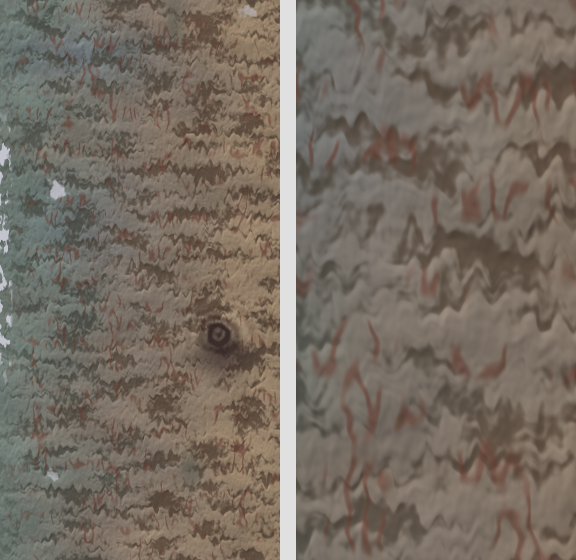
Left: the whole. Right: its middle third, enlarged.
A Shadertoy shader for this texture:

```glsl
// Weathered tree bark: dark ragged horizontal scars and short reddish vertical
// cracks over a grey-green to tan trunk, with a ringed knot and pale lichen.
// Stretched gradient noise forms a height field that is tinted and side lit.

const vec2 KNOT_CENTRE = vec2(0.785, 0.80);

const vec3 SHADE_GREEN = vec3(0.43, 0.475, 0.45);
const vec3 MID_BROWN   = vec3(0.49, 0.445, 0.405);
const vec3 SUNNY_TAN   = vec3(0.575, 0.495, 0.405);
const vec3 BLUE_BLOOM  = vec3(0.40, 0.46, 0.50);
const vec3 SCAR_COOL   = vec3(0.30, 0.315, 0.29);
const vec3 SCAR_WARM   = vec3(0.35, 0.285, 0.235);
const vec3 CRACK_RED   = vec3(0.40, 0.245, 0.20);
const vec3 KNOT_DARK   = vec3(0.20, 0.155, 0.155);
const vec3 LICHEN      = vec3(0.77, 0.77, 0.81);

vec2 gradientAt(vec2 cell) {
    float angle = 6.2832 * fract(sin(dot(cell, vec2(127.1, 311.7))) * 43758.5);
    return vec2(cos(angle), sin(angle));
}

float gradientNoise(vec2 p) {
    vec2 i = floor(p), f = fract(p);
    vec2 u = f * f * f * (f * (f * 6.0 - 15.0) + 10.0);
    vec2 e = vec2(1.0, 0.0);
    float bottom = mix(dot(gradientAt(i), f), dot(gradientAt(i + e), f - e), u.x);
    float top = mix(dot(gradientAt(i + e.yx), f - e.yx),
                    dot(gradientAt(i + e.xx), f - e.xx), u.x);
    return mix(bottom, top, u.y);
}

float fbm(vec2 p, int octaves) {
    float sum = 0.0, amplitude = 1.0;
    for (int i = 0; i < octaves; i++) {
        sum += amplitude * gradientNoise(p);
        p = p * 2.03 + vec2(17.3, 9.1);
        amplitude *= 0.5;
    }
    return sum;
}

// Wide plates with torn edges, plus fine grain
float barkHeight(vec2 p) {
    vec2 torn = p + vec2(0.012 * gradientNoise(p * 24.0),
                         0.034 * gradientNoise(p * vec2(52.0, 15.0)));
    float plates = fbm(torn * vec2(6.5, 20.0) + 3.7, 3);
    float grain = fbm(p * vec2(58.0, 42.0), 2);
    return plates + 0.38 * grain;
}

// Thin upright lines where stretched noise crosses zero, broken into pieces
float crackMask(vec2 p) {
    vec2 bent = p + 0.008 * gradientNoise(p * 35.0);
    float line = abs(gradientNoise(bent * vec2(30.0, 9.0) + 41.0));
    float pieces = smoothstep(0.0, 0.28, gradientNoise(p * vec2(11.0, 16.0) + 7.0));
    return (1.0 - smoothstep(0.02, 0.15, line)) * pieces;
}

float raggedSpot(vec2 p, vec2 centre, vec2 radius) {
    float d = length((p - centre) / radius) + 0.9 * fbm(p * 38.0, 2);
    return 1.0 - smoothstep(0.45, 1.1, d);
}

float softSpot(vec2 p, vec2 centre, vec2 radius) {
    vec2 q = (p - centre) / radius;
    return exp(-dot(q, q));
}

// Trunk tint from the shaded left side to the warm right side
vec3 trunkColour(vec2 p, float warmth) {
    vec3 colour = mix(SHADE_GREEN, MID_BROWN, smoothstep(0.0, 0.5, warmth));
    colour = mix(colour, SUNNY_TAN, smoothstep(0.4, 1.0, warmth));
    float bloom = softSpot(p, vec2(0.28, 1.80), vec2(0.22, 0.10))
                + 0.6 * softSpot(p, vec2(0.30, 1.18), vec2(0.24, 0.18));
    return mix(colour, BLUE_BLOOM, 0.65 * bloom);
}

vec3 addKnot(vec3 colour, vec2 p) {
    vec2 q = (p - KNOT_CENTRE) / vec2(0.115, 0.105);
    float r = length(q) + 0.22 * fbm(p * 14.0, 2);
    float upper = smoothstep(-0.6, 0.4, q.y);
    float rings = sin(r * 17.0) * exp(-r * r * 0.75) * upper;
    colour += 0.10 * rings * vec3(0.9, 1.0, 0.9);
    float core = 1.0 - smoothstep(0.25, 0.85, r);
    float stain = softSpot(p, KNOT_CENTRE - vec2(-0.01, 0.075), vec2(0.10, 0.06));
    float dark = core * (0.72 - 0.25 * sin(r * 17.0)) + 0.6 * stain;
    return mix(colour, KNOT_DARK, clamp(dark, 0.0, 0.92));
}

void mainImage(out vec4 fragColor, in vec2 fragCoord) {
    vec2 p = fragCoord / iResolution.xy * vec2(1.0, 2.0);

    // Base tint and scars
    float warmth = p.x + 0.22 * fbm(p * vec2(3.0, 5.0), 2) - 0.05 * (p.y - 1.0);
    float height = barkHeight(p);
    float edgeCalm = smoothstep(-0.02, 0.14, p.x);
    float scar = smoothstep(-0.08, 0.42, -height) * mix(0.35, 1.0, edgeCalm);
    vec3 colour = trunkColour(p, warmth);
    colour = mix(colour, mix(SCAR_COOL, SCAR_WARM, smoothstep(0.1, 0.7, warmth)), 0.9 * scar);
    colour = mix(colour, CRACK_RED, 0.6 * crackMask(p) * edgeCalm);

    // Side light and patchy tone
    float relief = height - barkHeight(p + vec2(-0.003, 0.006));
    colour *= 1.0 + 0.24 * clamp(relief, -0.7, 0.7) + 0.13 * fbm(p * vec2(5.0, 8.0) + 20.0, 3);

    // Knot and dark stains
    colour = addKnot(colour, p);
    float stains = softSpot(p, vec2(0.68, 0.32), vec2(0.04, 0.06))
                 + softSpot(p, vec2(0.62, 1.92), vec2(0.035, 0.08));
    colour = mix(colour, SCAR_COOL, 0.5 * stains);

    // Lichen patches and bright flecks along the left rim
    float pale = 0.85 * raggedSpot(p, vec2(0.205, 1.32), vec2(0.038, 0.036))
               + 0.6 * raggedSpot(p, vec2(0.19, 0.305), vec2(0.022, 0.02))
               + 0.5 * raggedSpot(p, vec2(0.89, 1.96), vec2(0.035, 0.025));
    float rim = 1.0 - smoothstep(0.005, 0.055, p.x);
    float span = smoothstep(0.55, 0.8, p.y) * (1.0 - smoothstep(1.45, 1.65, p.y));
    float flecks = smoothstep(0.08, 0.3, fbm(p * vec2(32.0, 17.0) + 5.0, 3) + 0.35 * rim - 0.15);
    pale += flecks * span * smoothstep(0.0, 0.4, rim);
    colour = mix(colour, LICHEN, clamp(pale, 0.0, 1.0));

    fragColor = vec4(colour, 1.0);
}
```
